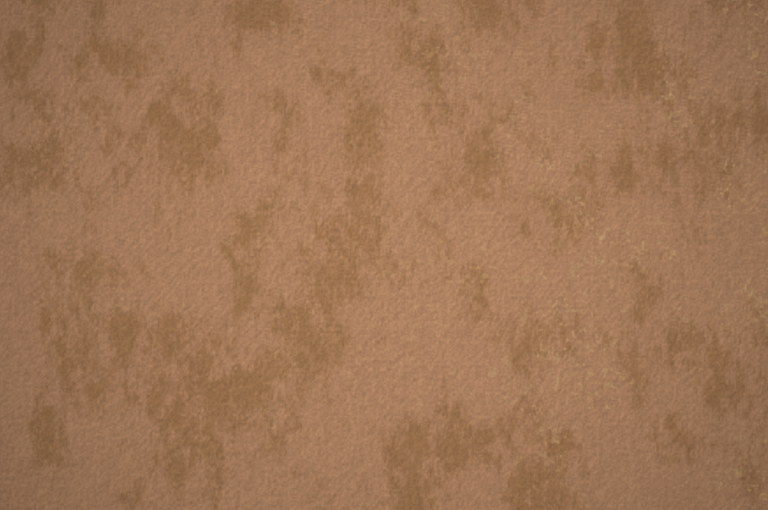
This texture is drawn by a WebGL 2 fragment shader. Its source:

```glsl
#version 300 es
precision highp float;
// Warm brown plaster wallpaper: soft ragged blotches, fine embossed grain, faint gilt flecks.

uniform vec2 u_resolution;
out vec4 fragColor;

const vec3 CLAY = vec3(0.680, 0.507, 0.379);
const vec3 UMBER = vec3(0.607, 0.443, 0.302);
const vec3 GILT = vec3(0.735, 0.590, 0.420);

float hash(vec2 p) {
    return fract(sin(dot(p, vec2(127.1, 311.7))) * 43758.5453);
}

float valueNoise(vec2 p) {
    vec2 cell = floor(p);
    vec2 f = fract(p);
    f = f * f * (3.0 - 2.0 * f);
    float low = mix(hash(cell), hash(cell + vec2(1.0, 0.0)), f.x);
    float high = mix(hash(cell + vec2(0.0, 1.0)), hash(cell + vec2(1.0, 1.0)), f.x);
    return mix(low, high, f.y);
}

float fbm(vec2 p, int octaves, float gain) {
    float sum = 0.0;
    float total = 0.0;
    float amplitude = 1.0;
    for (int i = 0; i < octaves; i++) {
        sum += amplitude * valueNoise(p);
        total += amplitude;
        amplitude *= gain;
        p = mat2(1.98, 0.12, -0.12, 1.98) * p + vec2(17.3, 9.1);
    }
    return sum / total;
}

// Small patches whose borders fray into short vertical streaks
float blotchMask(vec2 p) {
    float broad = fbm(p * vec2(13.0, 9.5) + 3.7, 3, 0.55);
    float frayed = fbm(p * vec2(85.0, 42.0) + 41.0, 3, 0.8);
    return smoothstep(0.44, 0.82, broad + 0.60 * (frayed - 0.5));
}

// Height of the pressed surface
float reliefHeight(vec2 p) {
    return 0.65 * valueNoise(p * vec2(185.0, 150.0)) + 0.35 * valueNoise(p * 105.0 + 23.0);
}

// Slope of the relief, lit from the upper left
float embossedGrain(vec2 p) {
    vec2 towardLight = vec2(-0.0025, 0.0030);
    return reliefHeight(p) - reliefHeight(p + towardLight);
}

// Fine flecks gathered in loose patches, denser towards the right
float fleckMask(vec2 p, float across) {
    float patches = smoothstep(0.38, 0.68, fbm(p * vec2(11.0, 8.0) + 71.0, 3, 0.6));
    float flecks = smoothstep(0.52, 0.90, fbm(p * vec2(130.0, 105.0) + 59.0, 2, 0.6));
    return flecks * patches * mix(0.30, 0.95, smoothstep(0.40, 0.90, across));
}

// Gentle falloff of light towards the borders
float lightFalloff(vec2 uv) {
    vec2 d = (uv - vec2(0.51, 0.53)) * vec2(2.0, 1.5);
    return 1.015 - 0.150 * dot(d, d);
}

void main() {
    vec2 uv = gl_FragCoord.xy / u_resolution;
    vec2 p = gl_FragCoord.xy / u_resolution.y;

    vec3 color = mix(CLAY, UMBER, blotchMask(p));

    // Streaky unevenness of the pigment
    float streaks = fbm(p * vec2(95.0, 38.0) + 13.0, 3, 0.8) - 0.5;
    color *= 1.0 + 0.09 * streaks;

    color = mix(color, GILT, fleckMask(p, uv.x));
    color *= 1.0 + 0.13 * embossedGrain(p);
    color *= 1.0 + 0.085 * (valueNoise(p * 290.0 + 7.0) - 0.5);

    fragColor = vec4(color * lightFalloff(uv), 1.0);
}
```
